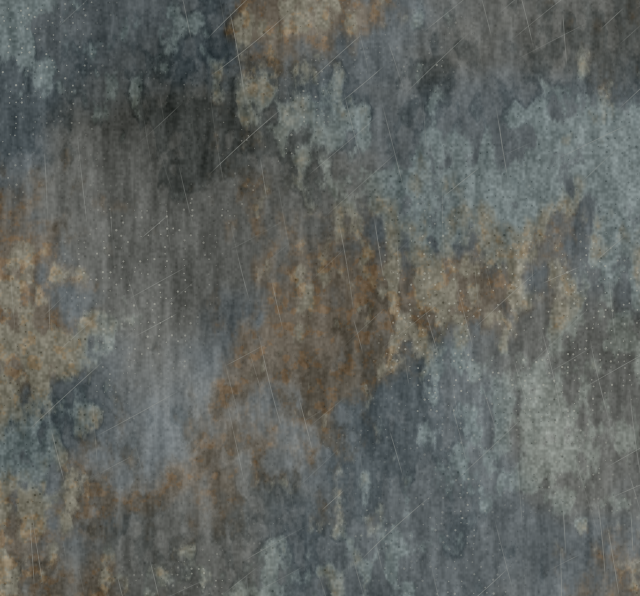
A Shadertoy shader for this texture:

```glsl
// Weathered grey metal: cloudy paint with ragged pale and dark patches,
// faint rust and blue stains, vertical wear, fine scratches and specks.
// All layers come from value noise and jittered cells in canvas heights.

const vec3  BASE_GREY    = vec3(0.372, 0.378, 0.364);
const vec3  PALE_PAINT   = vec3(0.085, 0.100, 0.090);  // added on pale patches
const vec3  DARK_WEAR    = vec3(0.085, 0.078, 0.074);  // removed on worn patches
const vec3  RUST_TINT    = vec3(0.050, 0.004, -0.036);
const vec3  BLUE_TINT    = vec3(-0.020, 0.002, 0.026);
const vec3  SCRATCH_GREY = vec3(0.57, 0.58, 0.56);
const vec3  SPECK_PALE   = vec3(0.66, 0.66, 0.62);
const float CLOUD_SCALE   = 3.2;
const float CLOUD_DEPTH   = 0.26;
const float STREAK_DEPTH  = 0.20;
const float GRAIN_DEPTH   = 0.15;
const float SCRATCH_WIDTH = 0.0007;
const int   SCRATCH_LAYERS = 6;

float hash(vec2 p) {
    vec3 q = fract(vec3(p.xyx) * 0.1031);
    q += dot(q, q.yzx + 33.33);
    return fract((q.x + q.y) * q.z);
}

float noise(vec2 p) {
    vec2 i = floor(p), f = fract(p);
    f = f * f * (3.0 - 2.0 * f);
    return mix(mix(hash(i), hash(i + vec2(1, 0)), f.x),
               mix(hash(i + vec2(0, 1)), hash(i + vec2(1, 1)), f.x), f.y);
}

float fbm(vec2 p) {
    const mat2 TURN = mat2(1.6, 1.2, -1.2, 1.6);
    float sum = 0.0, amp = 0.516;
    for (int i = 0; i < 5; i++) {
        sum += amp * noise(p);
        p = TURN * p + 17.3;
        amp *= 0.5;
    }
    return sum;
}

// One tilted scratch per long cell, tapering toward both ends
float scratches(vec2 p, float angle, float seed, float px) {
    float c = cos(angle), s = sin(angle);
    vec2 cell = vec2(0.060, 0.21);
    vec2 q = mat2(c, -s, s, c) * p / cell + seed * 7.7;
    q.y += 0.7 * hash(vec2(floor(q.x), seed + 90.0));
    vec2 id = floor(q) + seed * 31.0, f = fract(q);
    float along = f.y - 0.5;
    float tilt = (hash(id + 5.1) - 0.5) * 0.4;
    float bend = (hash(id + 8.3) - 0.5) * 0.5;
    float center = mix(0.3, 0.7, hash(id)) + tilt * along + bend * along * along;
    float d = abs(f.x - center) * cell.x;
    float halfLength = mix(0.12, 0.46, hash(id + 2.7));
    float taper = 1.0 - smoothstep(0.5 * halfLength, halfLength, abs(along));
    float line = clamp((SCRATCH_WIDTH - d) / px + 0.5, 0.0, 1.0);
    return line * taper * step(0.45, hash(id + 3.9));
}

// Round specks, one jittered dot per kept cell
float specks(vec2 p, float scale, float keep, float px) {
    vec2 q = p * scale, id = floor(q);
    vec2 center = 0.3 + 0.4 * vec2(hash(id + 1.3), hash(id + 6.1));
    float radius = mix(0.0006, 0.0019, hash(id + 9.7));
    float d = length(fract(q) - center) / scale;
    return clamp((radius - d) / px + 0.5, 0.0, 1.0) * step(hash(id + 4.4), keep);
}

void mainImage(out vec4 fragColor, in vec2 fragCoord) {
    float px = 1.0 / iResolution.y;
    vec2 p = fragCoord * px;

    // Shared noise fields: warp, ragged edge detail, wear and grain
    vec2 warp = vec2(fbm(p * 5.0 + 3.0), fbm(p * 5.0 + 41.0)) - 0.5;
    vec2 w = p + 0.12 * warp;
    float ragged = fbm(p * vec2(44.0, 26.0) + 11.0) - 0.5;
    float streak = fbm(p * vec2(85.0, 15.0) + 23.0) - 0.5;
    float grain = 0.6 * noise(p * 230.0) + 0.4 * noise(p * 125.0 + 50.0) - 0.5;

    // Cloudy base with patches whose edges crumble
    float cloud = fbm(w * CLOUD_SCALE + 7.0) - 0.5;
    float paleField = fbm(w * vec2(3.6, 3.0) + 61.0) + 0.55 * ragged;
    float darkField = fbm(w * vec2(4.6, 3.6) + 83.0) + 0.60 * ragged + 0.2 * streak;
    float pale = smoothstep(0.51, 0.63, paleField);
    float dark = smoothstep(0.54, 0.66, darkField) * (1.0 - 0.6 * pale);
    vec3 color = BASE_GREY + CLOUD_DEPTH * cloud + PALE_PAINT * pale - DARK_WEAR * dark;

    // Rust and blue stains
    float rust = smoothstep(0.47, 0.68, fbm(w * 3.8 + 131.0) + 0.35 * ragged);
    float blue = smoothstep(0.46, 0.66, fbm(w * 3.0 + 171.0)) * (1.0 - rust);
    float flecks = smoothstep(0.50, 0.70, fbm(p * 75.0 + 29.0)) * rust;
    color += RUST_TINT * (0.75 * rust + 0.9 * flecks) + BLUE_TINT * blue;

    // Vertical wear and fine grain
    color += STREAK_DEPTH * streak + GRAIN_DEPTH * grain * (0.7 + 0.5 * pale);

    // Scratches: mostly upright, the last layers slanted, all in clusters
    for (int i = 0; i < SCRATCH_LAYERS; i++) {
        float k = float(i);
        float angle = i < 4 ? 0.06 + 0.07 * k : -0.85 - 0.25 * (k - 4.0);
        float cluster = smoothstep(0.48, 0.66, fbm(p * 2.8 + 19.0 * k + 5.0));
        float line = scratches(p, angle, k + 1.0, px);
        color = mix(color, SCRATCH_GREY + 0.3 * RUST_TINT * rust, 0.55 * line * cluster);
    }

    // Pale chips and dark pits
    float chipArea = smoothstep(0.46, 0.66, fbm(p * 4.0 + 211.0));
    color = mix(color, SPECK_PALE, 0.65 * specks(p, 95.0, 0.30, px) * chipArea);
    color -= 0.09 * specks(p + 3.7, 80.0, 0.28, px) * (0.4 + 0.6 * pale);

    fragColor = vec4(clamp(color, 0.0, 1.0), 1.0);
}
```
